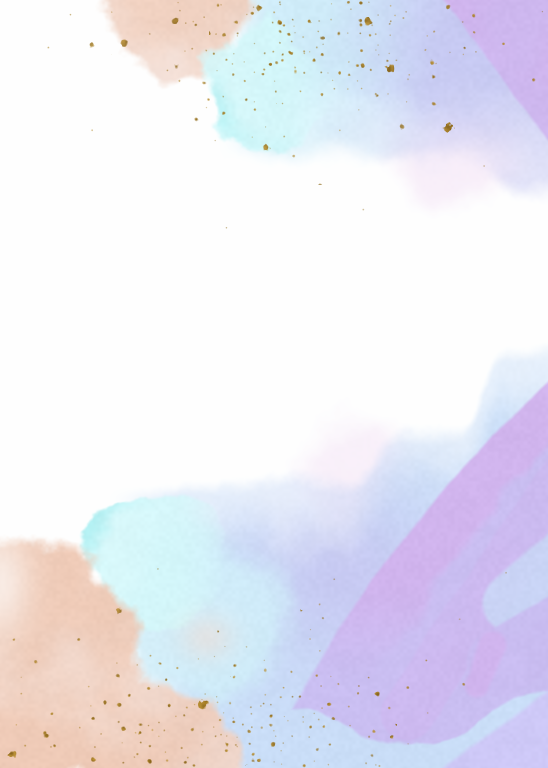
A Shadertoy shader for this background:

```glsl
const vec3 PAPER = vec3(0.996, 0.998, 0.998);
const vec3 PEACH = vec3(0.93, 0.78, 0.70);
const vec3 PALE_PEACH = vec3(0.95, 0.86, 0.82);
const vec3 CYAN = vec3(0.83, 0.97, 0.98);
const vec3 TEAL = vec3(0.65, 0.93, 0.94);
const vec3 SKY = vec3(0.79, 0.87, 0.97);
const vec3 PERIWINKLE = vec3(0.78, 0.79, 0.95);
const vec3 LAVENDER = vec3(0.79, 0.74, 0.945);
const vec3 ORCHID = vec3(0.82, 0.70, 0.93);
const vec3 BLUSH = vec3(0.97, 0.93, 0.975);
const vec3 GOLD = vec3(0.74, 0.57, 0.18);
const vec3 BRONZE = vec3(0.50, 0.36, 0.06);
const float ASPECT = 0.7148;
const float RAGGED = 0.045;
const float GRAIN = 0.035;

float hash(vec2 p) {
    vec3 q = fract(vec3(p.xyx) * 0.1031);
    q += dot(q, q.yzx + 33.33);
    return fract((q.x + q.y) * q.z);
}

float noise(vec2 p) {
    vec2 i = floor(p), f = fract(p);
    f = f * f * (3.0 - 2.0 * f);
    return mix(mix(hash(i), hash(i + vec2(1, 0)), f.x),
               mix(hash(i + vec2(0, 1)), hash(i + vec2(1, 1)), f.x), f.y);
}

float fbm(vec2 p) {
    float sum = 0.0, amp = 0.5;
    for (int i = 0; i < 5; i++) {
        sum += amp * noise(p);
        p = p * 2.03 + 17.1;
        amp *= 0.5;
    }
    return sum;
}

float capsule(vec2 p, vec2 a, vec2 b, float r) {
    vec2 pa = p - a, ba = b - a;
    return length(pa - ba * clamp(dot(pa, ba) / dot(ba, ba), 0.0, 1.0)) - r;
}

float cover(float d, float soft) { return 1.0 - smoothstep(-soft, soft, d); }

float glow(vec2 p, vec2 center, vec2 radius) {
    vec2 q = (p - center) / radius;
    return exp(-dot(q, q));
}

// Pigment gathers in a thin line inside a wet edge
float rim(float d) { return smoothstep(-0.035, -0.004, d) * cover(d, 0.004); }

vec3 goldSpecks(vec3 col, vec2 p, float density) {
    float px = 1.0 / iResolution.y;
    for (int k = 0; k < 3; k++) {
        float scale = 28.0 + 26.0 * float(k);
        vec2 cell = floor(p * scale), seed = cell + 71.0 * float(k);
        vec2 spot = 0.2 + 0.6 * vec2(hash(seed + 3.1), hash(seed + 8.7));
        float size = hash(seed + 5.3);
        float r = mix(0.035, 0.15, size * size) / scale;
        float d = length(p - (cell + spot) / scale) - r + (noise(p * 300.0) - 0.5) * r;
        float present = step(hash(seed), 0.42 * density);
        vec3 metal = mix(BRONZE, GOLD, noise(p * 260.0));
        col = mix(col, metal, present * cover(d, px) * mix(0.55, 0.95, size));
    }
    return col;
}

vec3 topWash(vec3 col, vec2 p, float n, float tone) {
    // Blue sheet with a blush under its edge
    float edge = 0.80 - 0.06 * smoothstep(0.60, 0.68, p.x);
    col = mix(col, BLUSH, 0.9 * cover(length((p - vec2(0.60, 0.80)) / vec2(1.3, 1.0)) - 0.06 + n, 0.025));
    vec3 sheet = mix(mix(CYAN, SKY, 0.45), PERIWINKLE, smoothstep(0.40, 0.60, p.x + n));
    float fade = smoothstep(0.28, 0.36, p.x) * mix(0.55, 1.0, smoothstep(0.78, 0.92, p.y + n));
    col = mix(col, sheet, fade * cover(edge - p.y + n * 0.7, 0.018));
    col = mix(col, BLUSH, 0.6 * glow(p, vec2(0.615, 0.79), vec2(0.06, 0.03)));
    // Peach and cyan blooms
    float peach = length(p - vec2(0.228, 0.985)) - 0.098 + n;
    col = mix(col, mix(PALE_PEACH, PEACH, tone * 0.9), 0.85 * cover(peach, 0.009));
    float cyan = length(p - vec2(0.345, 0.89)) - 0.083 + n;
    col = mix(col, CYAN, 0.9 * cover(cyan, 0.006) * (1.0 - smoothstep(0.36, 0.45, p.x)));
    col = mix(col, TEAL, 0.7 * rim(cyan) * tone * cover(p.y - 0.89, 0.03) * cover(p.x - 0.37, 0.03));
    // Orchid corner
    float corner = dot(p - vec2(0.58, 1.0), vec2(-0.806, -0.591)) + n * 0.12;
    return mix(col, mix(ORCHID, LAVENDER, 0.4 * tone), 0.95 * cover(corner, 0.003));
}

vec3 bottomWash(vec3 col, vec2 p, float n, float tone) {
    // Blue sheet stepping up to the right
    float edge = 0.37 + 0.07 * smoothstep(0.45, 0.53, p.x) + 0.10 * smoothstep(0.60, 0.66, p.x);
    col = mix(col, BLUSH, 0.85 * cover(length(p - vec2(0.47, 0.39)) - 0.065 + n, 0.03));
    vec3 sheet = mix(SKY, PERIWINKLE, glow(p, vec2(0.45, 0.25), vec2(0.13, 0.12)));
    float depth = edge - p.y;
    float strength = mix(0.45, 1.0, smoothstep(0.0, 0.12, depth + n));
    col = mix(col, sheet, strength * smoothstep(0.17, 0.28, p.x + p.y * 0.1) * cover(-depth + n * 0.7, 0.014));
    // Cyan blooms
    col = mix(col, mix(CYAN, SKY, 0.35), 0.85 * cover(length(p - vec2(0.26, 0.19)) - 0.11 + n, 0.025));
    float cyan = length(p - vec2(0.208, 0.271)) - 0.092 + n;
    col = mix(col, CYAN, 0.9 * cover(cyan, 0.006) * smoothstep(0.32, 0.22, p.x));
    col = mix(col, TEAL, 0.75 * rim(cyan) * tone * cover(0.28 - p.y, 0.03) * cover(p.x - 0.22, 0.03));
    // Peach clouds
    float peach = min(length(p - vec2(0.026, 0.128)) - 0.163, length(p - vec2(0.195, 0.01)) - 0.11) + n;
    float fadeLeft = glow(p, vec2(0.0, 0.24), vec2(0.04, 0.07));
    col = mix(col, mix(PALE_PEACH, PEACH, 0.3 + 0.7 * tone), (0.95 - 0.6 * fadeLeft) * cover(peach, 0.010));
    col = mix(col, PALE_PEACH, 0.5 * glow(p, vec2(0.27, 0.17), vec2(0.035, 0.03)));
    // Broad curved brush sweep
    float h = p.y - 0.1;
    float inside = 0.78 * (p.x - 0.395 - 0.55 * h - 0.6 * h * h) + n * 0.12;
    float hem = 0.075 - 0.045 * smoothstep(0.40, 0.50, p.x) + 0.07 * smoothstep(0.56, 0.71, p.x);
    float sweep = max(-inside, hem - p.y + n * 0.3);
    vec3 paint = mix(LAVENDER, ORCHID, cover(inside - 0.065 + n * 0.4, 0.008) * smoothstep(0.10, 0.26, p.y));
    col = mix(col, paint, 0.95 * cover(sweep, 0.003));
    // Overlapping strokes at the right
    float band = capsule(p, vec2(0.74, 0.38), vec2(0.53, 0.07), 0.035) + n * 0.1;
    col = mix(col, mix(LAVENDER, ORCHID, 0.3 + 0.3 * tone), 0.7 * cover(band, 0.003));
    float patchBlue = capsule(p, vec2(0.67, 0.215), vec2(0.75, 0.28), 0.04) + n * 0.15;
    col = mix(col, mix(SKY, PERIWINKLE, 0.3), 0.85 * cover(patchBlue, 0.004));
    float lower = capsule(p, vec2(0.75, 0.195), vec2(0.65, 0.135), 0.043) + n * 0.1;
    col = mix(col, LAVENDER, 0.95 * cover(lower, 0.003));
    float dab = capsule(p, vec2(0.622, 0.108), vec2(0.642, 0.16), 0.018) + n * 0.15;
    col = mix(col, ORCHID, 0.85 * cover(dab, 0.004));
    float corner = p.y - 0.72 * (p.x - 0.575) + n * 0.15;
    return mix(col, mix(LAVENDER, PERIWINKLE, 0.3) + 0.02, 0.9 * cover(corner, 0.005));
}

void mainImage(out vec4 fragColor, in vec2 fragCoord) {
    vec2 p = fragCoord / iResolution.xy * vec2(ASPECT, 1.0);
    float n = (fbm(p * 16.0) - 0.48) * RAGGED * 1.6;
    float tone = smoothstep(0.25, 0.70, fbm(p * 9.0 + 40.0));

    vec3 col = p.y > 0.62 ? topWash(PAPER, p, n, tone) : bottomWash(PAPER, p, n, tone);

    // Paper grain shows only where paint lies
    float painted = smoothstep(0.0, 0.2, PAPER.r - min(col.r, col.g));
    col += GRAIN * painted * (0.6 * noise(p * 210.0) + 0.6 * fbm(p * 30.0) - 0.6);

    float density = glow(p, vec2(0.41, 0.97), vec2(0.17, 0.11)) + glow(p, vec2(0.28, 0.03), vec2(0.20, 0.10));
    fragColor = vec4(goldSpecks(col, p, density), 1.0);
}
```
